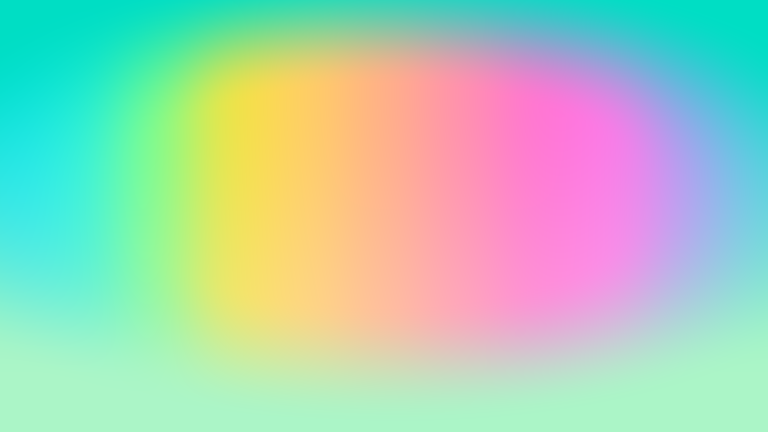
A Shadertoy shader for this background:

```glsl
// Soft mesh gradient: a wide rainbow ellipse on a teal-to-mint backdrop.
// Gaussian weights blend evenly spaced hues along x; a feathered oval
// mask melts them into the backdrop, and haze pales the lower part.

const vec3 TEAL = vec3(0.00, 0.87, 0.77);
const vec3 MINT = vec3(0.67, 0.96, 0.78);
const vec3 HAZE = vec3(0.98, 0.94, 0.92);
const float HAZE_AMOUNT = 0.27;

const vec2 OVAL_CENTER = vec2(0.50, 0.55);
const vec2 OVAL_RADIUS = vec2(0.58, 0.44);
const vec2 FEATHER_TOP = vec2(0.57, 1.21);     // inner and outer radius
const vec2 FEATHER_BOTTOM = vec2(0.58, 1.22);

const int HUE_COUNT = 11;
const float HUE_SPREAD = 0.052;
const vec3 HUES[HUE_COUNT] = vec3[HUE_COUNT](
    vec3(0.10, 0.90, 1.00),  // cyan
    vec3(0.17, 0.95, 0.88),
    vec3(0.48, 1.00, 0.54),  // green
    vec3(0.97, 0.89, 0.24),  // yellow
    vec3(1.00, 0.81, 0.40),
    vec3(1.00, 0.69, 0.53),  // peach
    vec3(1.00, 0.57, 0.68),
    vec3(1.00, 0.45, 0.83),  // pink
    vec3(1.00, 0.47, 0.91),
    vec3(0.70, 0.60, 0.96),  // violet
    vec3(0.42, 0.78, 0.94)
);

// Smooth horizontal ramp through all hues.
vec3 hueRamp(float x) {
    vec3 colorSum = vec3(0.0);
    float weightSum = 0.0;
    for (int i = 0; i < HUE_COUNT; i++) {
        float offset = (x - float(i) / float(HUE_COUNT - 1)) / HUE_SPREAD;
        float weight = exp(-0.5 * offset * offset);
        colorSum += weight * HUES[i];
        weightSum += weight;
    }
    return colorSum / weightSum;
}

// Feathered oval, 1 inside and 0 outside.
float ovalMask(vec2 uv) {
    vec2 p = uv - OVAL_CENTER;
    float radius = length(p / OVAL_RADIUS);
    vec2 feather = mix(FEATHER_BOTTOM, FEATHER_TOP, smoothstep(-0.3, 0.3, p.y));
    return 1.0 - smoothstep(feather.x, feather.y, radius);
}

void mainImage(out vec4 fragColor, in vec2 fragCoord) {
    vec2 uv = fragCoord / iResolution.xy;

    // Backdrop
    vec3 backdrop = mix(MINT, TEAL, smoothstep(0.12, 0.85, uv.y));

    // Rainbow, paler toward the bottom
    float haze = HAZE_AMOUNT * (1.0 - smoothstep(0.1, 0.8, uv.y));
    vec3 rainbow = mix(hueRamp(uv.x), HAZE, haze);

    fragColor = vec4(mix(backdrop, rainbow, ovalMask(uv)), 1.0);
}
```
